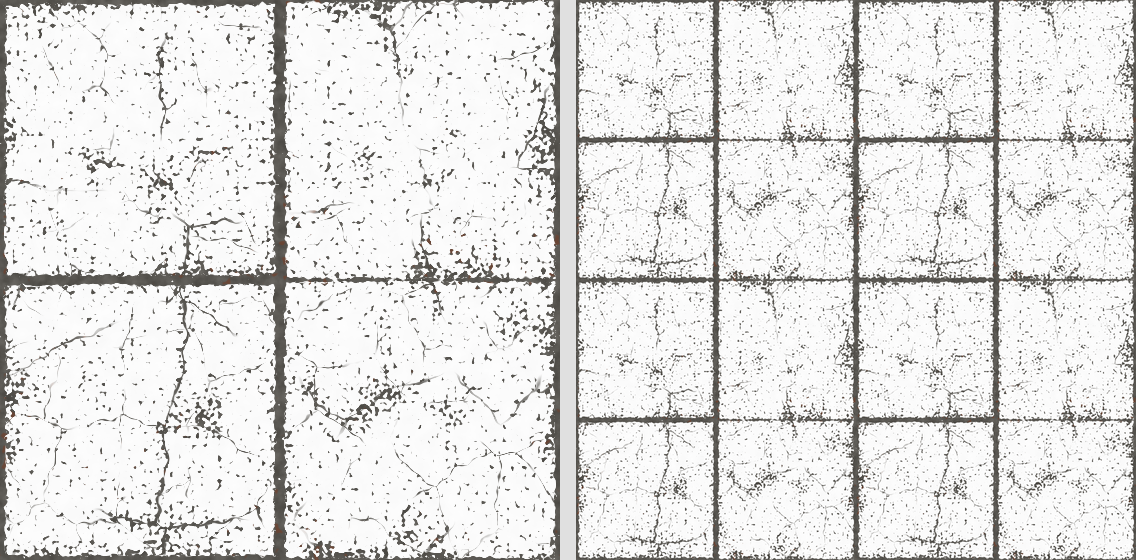
Left: one tile. Right: repeated 2 by 2.
Reproduce this texture procedurally as a Shadertoy shader.

```glsl
// Seamless two by two grid of white tiles with dark rough grout, cracks and speckled wear.
#define TILES 2.0            // tiles across and down
#define GROUT_V 0.0100       // half width of the vertical grout
#define GROUT_H_WIDE 0.0085  // half width of the horizontal grout, left column
#define GROUT_H_THIN 0.0035  // half width of the horizontal grout, right column
#define ROUGHNESS 0.0055     // raggedness of the grout edges
#define SPECK_CELLS 128.0    // noise cells across for the speckles
#define SPECK_RARITY 0.56    // higher leaves fewer specks on clean glaze
#define FINE_CRACKS 8.0      // hairline crack cells across
#define BOLD_CRACKS 3.0      // long crack cells across
#define SOFTNESS 0.0011      // edge blur
#define GLAZE vec3(0.985)
#define RUST vec3(0.44, 0.25, 0.17)

const float TAU = 6.28319;

vec2 hash2(vec2 cell, float seed) {
    uvec2 q = uvec2(cell + seed) * 1664525u + 1013904223u;
    q.x += q.y * 1664525u;
    q.y += q.x * 1664525u;
    q ^= q >> 16u;
    q.x += q.y * 1664525u;
    q.y += q.x * 1664525u;
    q ^= q >> 16u;
    return vec2(q >> 16u) / 65535.0;
}

float cornerSlope(vec2 cell, vec2 offset, float n) {
    float angle = TAU * hash2(mod(cell, n), n * 7.0).x;
    return dot(vec2(cos(angle), sin(angle)), offset);
}

// Gradient noise that wraps after n cells
float noise(vec2 uv, float n) {
    vec2 p = uv * n + n * 0.37, i = floor(p), f = p - i;
    vec2 u = f * f * f * (f * (f * 6.0 - 15.0) + 10.0);
    vec2 e = vec2(1, 0);
    return mix(mix(cornerSlope(i, f, n), cornerSlope(i + e, f - e, n), u.x),
               mix(cornerSlope(i + e.yx, f - e.yx, n), cornerSlope(i + 1.0, f - 1.0, n), u.x), u.y);
}

float fbm(vec2 uv, float n) {
    float sum = 0.0, amp = 1.0;
    for (int k = 0; k < 4; k++) {
        sum += amp * noise(uv, n);
        n *= 2.0;
        amp *= 0.5;
    }
    return sum;
}

// Distance to the borders of n by n wrapping Voronoi cells
float crackDistance(vec2 uv, float n) {
    vec2 p = uv * n, i = floor(p), nearest = vec2(9), second = vec2(9);
    for (int y = -2; y <= 2; y++)
    for (int x = -2; x <= 2; x++) {
        vec2 cell = i + vec2(x, y);
        vec2 r = cell + hash2(mod(cell, n), n * 31.0) - p;
        if (dot(r, r) < dot(nearest, nearest)) { second = nearest; nearest = r; }
        else if (dot(r, r) < dot(second, second)) second = r;
    }
    return dot(0.5 * (nearest + second), normalize(second - nearest)) / n;
}

float coverage(float d) { return smoothstep(SOFTNESS, -SOFTNESS, d); }

void mainImage(out vec4 fragColor, in vec2 fragCoord) {
    vec2 uv = fragCoord / iResolution.xy;

    // Grout with ragged edges, thinner in the right column
    vec2 toLine = abs(fract(uv * TILES + 0.5) - 0.5) / TILES;
    float rightColumn = smoothstep(0.495, 0.505, uv.x) * smoothstep(1.0, 0.99, uv.x);
    float halfH = mix(GROUT_H_WIDE, GROUT_H_THIN, rightColumn);
    float ragged = ROUGHNESS * (noise(uv, 96.0) + 0.8 * noise(uv, 34.0) + 0.5 * noise(uv, 11.0));
    float groutDist = min(toLine.x - GROUT_V, toLine.y - halfH);
    float chips = smoothstep(0.50, 0.62, noise(uv, 110.0) + 0.3 * noise(uv, 47.0));
    float grout = coverage(groutDist + ragged) * (1.0 - chips);

    // Cracks that fade in and out, hairlines mostly in the lower row
    vec2 bent = uv + 0.022 * vec2(noise(uv, 9.0), noise(uv, 10.0))
                   + 0.009 * vec2(noise(uv, 38.0), noise(uv, 41.0));
    float lowerRow = 0.5 + 0.5 * sin(TAU * uv.y);
    float fineMask = smoothstep(-0.12, 0.18, noise(uv, 12.0) + 0.30 * lowerRow - 0.22);
    float boldMask = smoothstep(-0.02, 0.20, noise(uv, 5.0) + 0.15 * noise(uv, 21.0));
    float fineDist = crackDistance(bent, FINE_CRACKS);
    float boldDist = crackDistance(bent, BOLD_CRACKS);
    float wobble = 0.0022 * noise(uv, 80.0);
    float cracks = max(coverage(fineDist - 0.0006 - wobble) * fineMask,
                       coverage(boldDist - 0.0016 - wobble) * boldMask);

    // Wear: cloudy patches, tile rims, tile feet and crack sides
    float cloud = fbm(uv, 7.0);
    float foot = fract(uv.y * TILES) / TILES;
    float rim = exp(-max(groutDist, 0.0) / 0.012);
    float wear = 0.12 + 0.75 * smoothstep(0.05, 0.75, cloud)
               + 0.42 * rim
               + 0.9 * exp(-foot / 0.05) * smoothstep(-0.05, 0.5, fbm(uv, 5.0))
               + 0.55 * exp(-boldDist / 0.007) * boldMask
               + 0.22 * exp(-fineDist / 0.004) * fineMask;

    // Speckles grow denser and merge where the wear is strong
    float grain = noise(uv, SPECK_CELLS) + 0.5 * noise(uv, 57.0);
    float rarity = mix(SPECK_RARITY, -0.05, min(wear, 1.0));
    float specks = smoothstep(-0.11, 0.11, grain - rarity);

    // Colours: mottled dark base with rare rust under a faintly uneven glaze
    float mottle = clamp(0.5 + 0.5 * fbm(uv, 40.0), 0.0, 1.0);
    vec3 base = mix(vec3(0.26, 0.25, 0.23), vec3(0.44, 0.43, 0.41), mottle);
    base = mix(base, RUST, 0.7 * smoothstep(0.42, 0.62, noise(uv, 70.0) + 0.5 * noise(uv, 6.0)));
    vec3 glaze = GLAZE + 0.012 * fbm(uv, 30.0);
    float ink = max(grout, max(cracks, specks * step(0.0, groutDist + ragged)));
    fragColor = vec4(mix(glaze, base, ink), 1.0);
}
```
